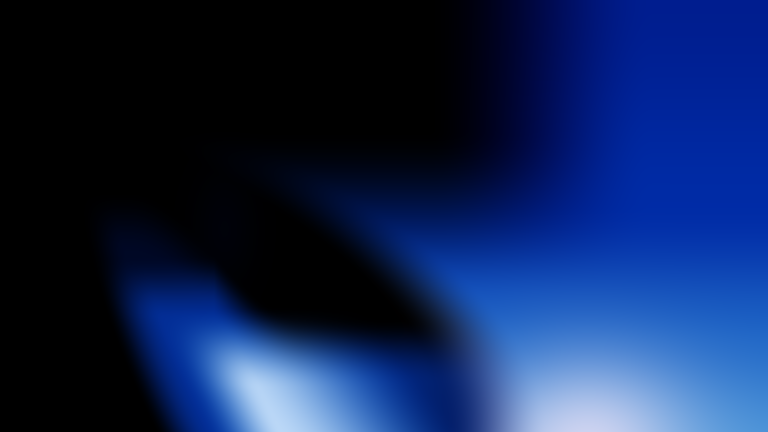
Reproduce this background procedurally as a Shadertoy shader.

```glsl
#define NAVY     vec3(0.00, 0.115, 0.56)
#define COBALT   vec3(0.00, 0.170, 0.65)
#define AZURE    vec3(0.11, 0.385, 0.77)
#define SKY      vec3(0.30, 0.590, 0.85)
#define LAVENDER vec3(0.82, 0.835, 0.945)
#define VEIL     vec3(0.00, 0.030, 0.145)
#define FLAME    vec3(0.01, 0.175, 0.58)
#define PALE     vec3(0.74, 0.850, 0.97)
#define GLOW_POS vec2(1.36, -0.04)
#define FOLD_SOFT 0.12

// Elliptical soft spot
float spot(vec2 p, vec2 centre, vec2 radius) {
    vec2 q = (p - centre) / radius;
    return exp(-dot(q, q));
}

// Soft step centred on zero
float softEdge(float d, float halfWidth) {
    return smoothstep(-halfWidth, halfWidth, d);
}

// Vertical gradient of the right field, with a glow at its foot
vec3 fieldColor(vec2 p) {
    vec3 c = mix(SKY, AZURE, smoothstep(-0.08, 0.29, p.y));
    c = mix(c, COBALT, smoothstep(0.20, 0.53, p.y));
    c = mix(c, NAVY, smoothstep(0.50, 1.0, p.y));
    return mix(c, LAVENDER, spot(p, GLOW_POS, vec2(0.24, 0.20)));
}

// Coverage of the right field: upper haze joined with the lower curved fold
vec3 fieldMask(vec2 p, float fold) {
    float haze = smoothstep(0.99, 1.51, p.x);
    vec3 upper = pow(vec3(haze), vec3(2.0, 1.8, 1.0));
    float lower = softEdge(fold, FOLD_SOFT) * (1.0 - smoothstep(0.31, 0.70, p.y));
    return 1.0 - (1.0 - upper) * (1.0 - lower);
}

// Faint veil, blue body and pale core of the left flame
vec3 flameColor(vec2 p) {
    float crest = 0.26 + 0.29 * (1.0 - smoothstep(0.30, 0.70, p.x));
    float side = p.x - (0.38 - 0.5 * p.y + 0.3 * p.y * p.y);
    float left = smoothstep(-0.02, 0.11, side);
    float veil = smoothstep(-0.01, 0.14, crest - p.y) * smoothstep(-0.02, 0.07, side);
    float body = smoothstep(0.0, 0.15, min(crest, 0.41) - p.y) * left;
    body *= 1.0 - 0.5 * smoothstep(0.78, 1.15, p.x);
    vec3 c = mix(VEIL * veil, FLAME, body);

    // Slanted core, crisp on the left and diffuse on the right
    float core = softEdge(p.x - 0.565 + 0.48 * p.y, 0.09);
    core *= 1.0 - softEdge(p.x - 0.85 + 0.75 * p.y, 0.22);
    core *= 1.0 - smoothstep(0.10, 0.29, p.y);
    return mix(c, PALE, pow(vec3(core), vec3(1.3, 1.0, 0.8)));
}

void mainImage(out vec4 fragColor, in vec2 fragCoord) {
    vec2 p = fragCoord / iResolution.xy * vec2(16.0 / 9.0, 1.0);
    float fold = p.x - 1.15 + 1.5 * p.y * p.y;

    vec3 color = mix(flameColor(p), fieldColor(p), fieldMask(p, fold));

    // Warm tint along the fold and a dim wisp beside the flame
    float rim = exp(-pow(fold / 0.07, 2.0)) * (1.0 - smoothstep(0.15, 0.45, p.y));
    color += vec3(0.06, 0.01, -0.02) * rim;
    color += vec3(0.0, 0.006, 0.035) * spot(p, vec2(0.52, 0.47), vec2(0.07, 0.13));

    fragColor = vec4(clamp(color, 0.0, 1.0), 1.0);
}
```
